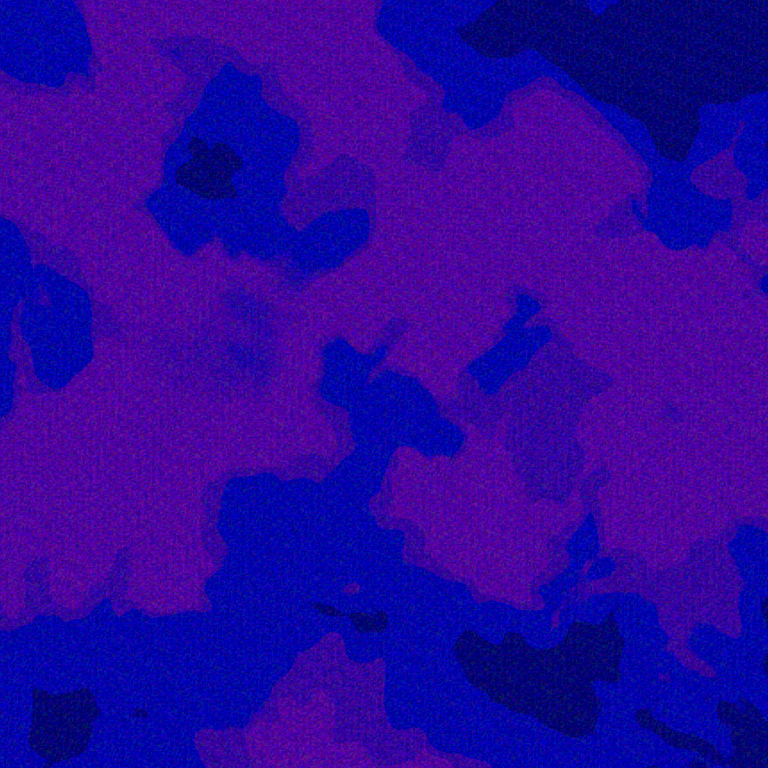
Give the GLSL for this pattern, as a WebGL 1 fragment shader.

```glsl
precision highp float;
// Layered camouflage patches in navy, blue and violet with a smoky smudge and fine grain.

uniform vec2 u_resolution;

const vec3 NAVY = vec3(0.0, 0.0, 0.46);
const vec3 BLUE = vec3(0.0, 0.0, 0.665);
const vec3 DUSK_VIOLET = vec3(0.205, 0.0, 0.62);
const vec3 VIOLET = vec3(0.305, 0.0, 0.625);

const float PATCH_SCALE = 5.0;
const float GRAIN_SCALE = 430.0;
const float GRAIN_STRENGTH = 0.23;
const float CRISP_EDGE = 0.005;
const float SMOKY_EDGE = 0.09;

float hash(vec2 p) {
  return fract(sin(dot(p, vec2(127.1, 311.7))) * 43758.5453);
}

float valueNoise(vec2 p) {
  vec2 cell = floor(p);
  vec2 f = fract(p);
  vec2 w = f * f * (3.0 - 2.0 * f);
  float low = mix(hash(cell), hash(cell + vec2(1.0, 0.0)), w.x);
  float high = mix(hash(cell + vec2(0.0, 1.0)), hash(cell + vec2(1.0, 1.0)), w.x);
  return mix(low, high, w.y);
}

float fbm(vec2 p) {
  float sum = 0.0;
  float total = 0.0;
  float weight = 1.0;
  for (int i = 0; i < 4; i++) {
    sum += weight * valueNoise(p);
    total += weight;
    weight *= 0.46;
    p = mat2(1.6, 1.2, -1.2, 1.6) * p + 17.3;
  }
  return sum / total;
}

// Signed offset in both axes, each in -0.5..0.5
vec2 noiseOffset(vec2 p) {
  return vec2(valueNoise(p), valueNoise(p + 53.7)) - 0.5;
}

// Broad bends plus a small ragged wobble of the outlines
vec2 warp(vec2 p) {
  return p + 0.09 * noiseOffset(p * 6.0 + 4.1) + 0.022 * noiseOffset(p * 30.0);
}

float step01(float level, float value, float edge) {
  return smoothstep(level - edge, level + edge, value);
}

// Nested colour bands; the second field lets bands pinch out
vec3 patchColor(float height, float variation, float edge) {
  float shift = (variation - 0.5) * 0.3;
  vec3 color = mix(NAVY, BLUE, step01(0.345, height + shift, edge));
  color = mix(color, DUSK_VIOLET, step01(0.5, height, edge));
  float bright = min(height + shift * 0.7 - 0.05, height - 0.008);
  return mix(color, VIOLET, step01(0.5, bright, edge));
}

// Independent fine noise in each channel
vec3 grain(vec2 p) {
  return vec3(valueNoise(p), valueNoise(p + 611.3), valueNoise(p + 237.9)) - 0.5;
}

void main() {
  vec2 uv = gl_FragCoord.xy / min(u_resolution.x, u_resolution.y);
  vec2 p = warp(uv);

  // Soft region where the outlines dissolve
  float smudge = 1.0 - smoothstep(0.04, 0.17, length(uv - vec2(0.29, 0.56)));
  float edge = mix(CRISP_EDGE, SMOKY_EDGE, smudge);

  float height = fbm(p * PATCH_SCALE + vec2(3.7, 8.2)) - 0.06 * smudge;
  float variation = fbm(p * PATCH_SCALE * 1.2 + vec2(41.5, 23.1));
  vec3 color = patchColor(height, variation, edge);

  color += GRAIN_STRENGTH * grain(uv * GRAIN_SCALE);
  gl_FragColor = vec4(clamp(color, 0.0, 1.0), 1.0);
}
```
